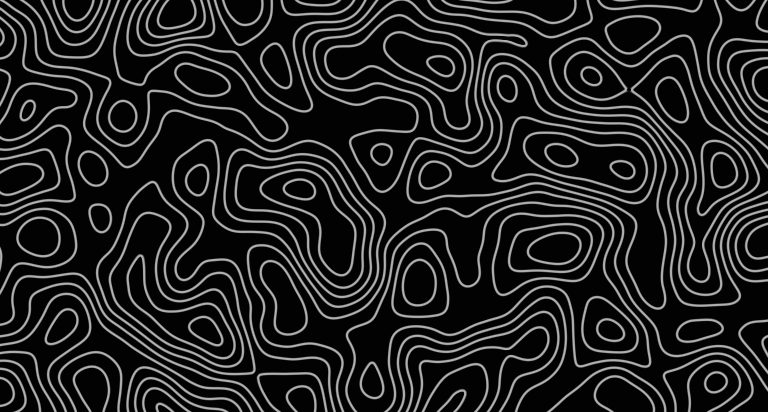
Reproduce this pattern procedurally as a Shadertoy shader.

```glsl
// Topographic contour map: thin grey level lines on black.
// Three layers of gradient noise with exact slopes form a height field;
// dividing the height offset by the slope gives lines of even width.

const vec3 GROUND_COLOR = vec3(0.006);
const vec3 LINE_COLOR   = vec3(0.69);
const float LINE_HALF_WIDTH = 0.00285;  // in canvas heights
const float EDGE_SOFTNESS   = 0.0020;   // in canvas heights
const float LEVEL_STEP      = 0.125;    // height between contours

const int LAYERS = 3;
const float FREQUENCY[LAYERS] = float[](2.1, 4.6, 8.3);
const float AMPLITUDE[LAYERS] = float[](0.5, 1.0, 0.18);
const float LAYER_TURN = 0.65;          // rotation between layers, radians
const vec2 LAYER_SHIFT = vec2(17.3, 31.7);
const float TAU = 6.2831853;

// Unit vector in a random direction for each lattice cell
vec2 randomDirection(ivec2 cell) {
    uvec2 q = uvec2(cell) * uvec2(1597334673u, 3812015801u);
    uint h = q.x ^ q.y;
    h = (h ^ (h >> 15)) * 2246822519u;
    h ^= h >> 13;
    float angle = TAU * float(h & 65535u) / 65536.0;
    return vec2(cos(angle), sin(angle));
}

// Gradient noise: x = value, yz = its derivative
vec3 noiseWithSlope(vec2 p) {
    ivec2 cell = ivec2(floor(p));
    vec2 f = fract(p);
    vec2 u = f * f * f * (f * (f * 6.0 - 15.0) + 10.0);
    vec2 du = 30.0 * f * f * (f * (f - 2.0) + 1.0);

    vec2 ga = randomDirection(cell);
    vec2 gb = randomDirection(cell + ivec2(1, 0));
    vec2 gc = randomDirection(cell + ivec2(0, 1));
    vec2 gd = randomDirection(cell + ivec2(1, 1));

    float a = dot(ga, f);
    float b = dot(gb, f - vec2(1.0, 0.0));
    float c = dot(gc, f - vec2(0.0, 1.0));
    float d = dot(gd, f - vec2(1.0, 1.0));
    float twist = a - b - c + d;

    float value = a + u.x * (b - a) + u.y * (c - a) + u.x * u.y * twist;
    vec2 slope = ga + u.x * (gb - ga) + u.y * (gc - ga)
               + u.x * u.y * (ga - gb - gc + gd)
               + du * (u.yx * twist + vec2(b, c) - a);
    return vec3(value, slope);
}

// Sum of rotated noise layers: x = height, yz = slope
vec3 terrain(vec2 p) {
    vec3 sum = vec3(0.0);
    for (int i = 0; i < LAYERS; i++) {
        float angle = LAYER_TURN * float(i);
        mat2 turn = mat2(cos(angle), sin(angle), -sin(angle), cos(angle));
        vec3 n = noiseWithSlope(turn * p * FREQUENCY[i] + LAYER_SHIFT * float(i + 1));
        sum += AMPLITUDE[i] * vec3(n.x, FREQUENCY[i] * (n.yz * turn));
    }
    return sum;
}

void mainImage(out vec4 fragColor, in vec2 fragCoord) {
    vec2 p = fragCoord / iResolution.y;
    vec3 ground = terrain(p);

    // Distance to the nearest contour, in canvas heights
    float offset = abs(fract(ground.x / LEVEL_STEP) - 0.5) * LEVEL_STEP;
    float lineDistance = offset / max(length(ground.yz), 0.0001);

    // Soft line over the ground
    float soft = max(EDGE_SOFTNESS, 0.5 / iResolution.y);
    float line = 1.0 - smoothstep(LINE_HALF_WIDTH - soft, LINE_HALF_WIDTH + soft, lineDistance);
    fragColor = vec4(mix(GROUND_COLOR, LINE_COLOR, line), 1.0);
}
```
